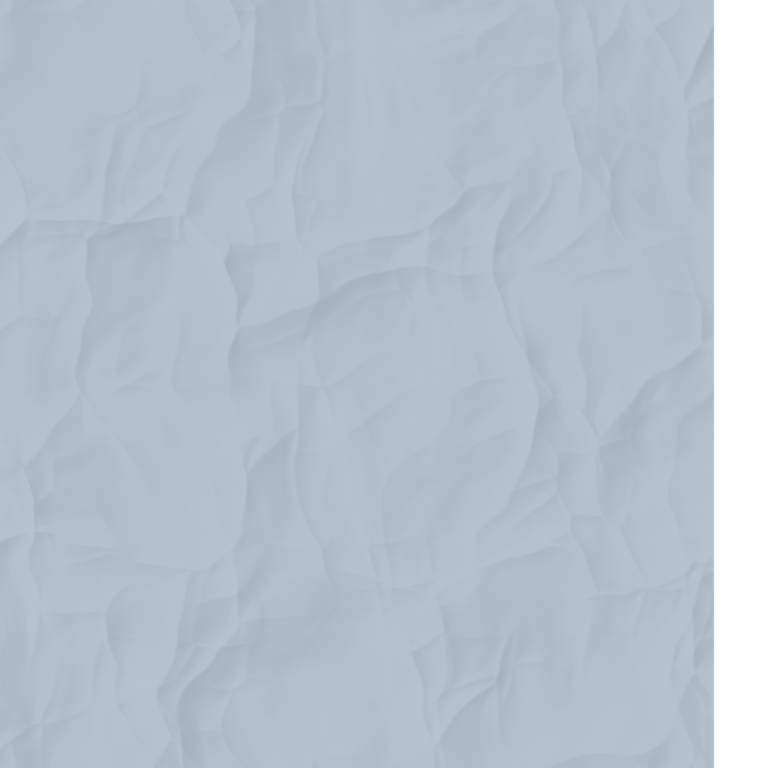
Write a WebGL 1 fragment shader that draws this texture.

```glsl
precision highp float;
// Crumpled blue-grey paper with a plain white margin on the right.
// Warped cell borders form sharp folds, gradient noise forms soft dents,
// and the slope of that height field towards a light gives the tone.

uniform vec2 u_resolution;

vec2 hash2(vec2 cell) {
  vec2 q = vec2(dot(cell, vec2(127.1, 311.7)), dot(cell, vec2(269.5, 183.3)));
  return fract(sin(q) * 43758.545);
}

vec2 gradientAt(vec2 cell) {
  float angle = 6.2832 * hash2(cell).x;
  return vec2(cos(angle), sin(angle));
}

float gradientNoise(vec2 p) {
  vec2 i = floor(p);
  vec2 f = p - i;
  vec2 u = f * f * f * (f * (f * 6.0 - 15.0) + 10.0);
  float a = dot(gradientAt(i), f);
  float b = dot(gradientAt(i + vec2(1.0, 0.0)), f - vec2(1.0, 0.0));
  float c = dot(gradientAt(i + vec2(0.0, 1.0)), f - vec2(0.0, 1.0));
  float d = dot(gradientAt(i + 1.0), f - 1.0);
  return mix(mix(a, b, u.x), mix(c, d, u.x), u.y);
}

// Gap between the two nearest cell centres: zero along the cell borders.
float borderGap(vec2 p) {
  vec2 i = floor(p);
  vec2 f = p - i;
  float nearest = 8.0;
  float second = 8.0;
  for (int y = -1; y <= 1; y++) {
    for (int x = -1; x <= 1; x++) {
      vec2 offset = vec2(float(x), float(y));
      float dist = length(offset + 0.1 + 0.8 * hash2(i + offset) - f);
      second = min(second, max(nearest, dist));
      nearest = min(nearest, dist);
    }
  }
  return second - nearest;
}

// Fades folds in and out across the sheet.
float patches(vec2 p) {
  return smoothstep(-0.3, 0.35, gradientNoise(p));
}

float paperHeight(vec2 p) {
  // Bend the straight cell borders into wandering folds
  vec2 bend = vec2(gradientNoise(p * 5.0), gradientNoise(p * 5.0 + 31.0));
  vec2 wrinkle = vec2(gradientNoise(p * 19.0 + 7.0), gradientNoise(p * 19.0 + 53.0));
  vec2 q = p + 0.075 * bend + 0.012 * wrinkle;

  // Long ridges, upright pleats and small creases
  float h = 0.021 * exp(-5.0 * borderGap(q * 3.1 + 4.0)) * (0.25 + 0.75 * patches(p * 4.0));
  h += 0.011 * exp(-4.0 * borderGap(q * vec2(7.5, 4.2) + 17.0)) * patches(p * 5.0 + 11.0);
  h += 0.004 * exp(-4.0 * borderGap(q * 12.0 + 29.0)) * patches(p * 6.0 + 23.0);

  // Broad dents and faint buckling
  h += 0.024 * gradientNoise(q * 5.5 + 41.0);
  h += 0.007 * gradientNoise(q * vec2(16.0, 11.0) + 3.0);
  h += 0.0018 * gradientNoise(q * 38.0 + 9.0) * patches(p * 4.0 + 37.0);
  return h;
}

void main() {
  vec2 uv = gl_FragCoord.xy / u_resolution;

  // Slope towards a light at the upper left
  vec2 lightStep = 0.003 * vec2(-0.86, 0.51);
  float slope = (paperHeight(uv - lightStep) - paperHeight(uv + lightStep)) / 0.006;
  float lit = -slope;

  // Lit faces saturate early, shaded faces go deeper
  float tone = lit < 0.0 ? 0.018 * lit / (0.2 - lit) * -1.0 : -0.09 * lit / (1.0 + 0.7 * lit);
  vec3 paper = vec3(0.701, 0.749, 0.785) + tone * vec3(1.0, 1.02, 1.04);

  // White margin
  float margin = smoothstep(0.9285, 0.9308, uv.x);
  gl_FragColor = vec4(mix(paper, vec3(1.0), margin), 1.0);
}
```
